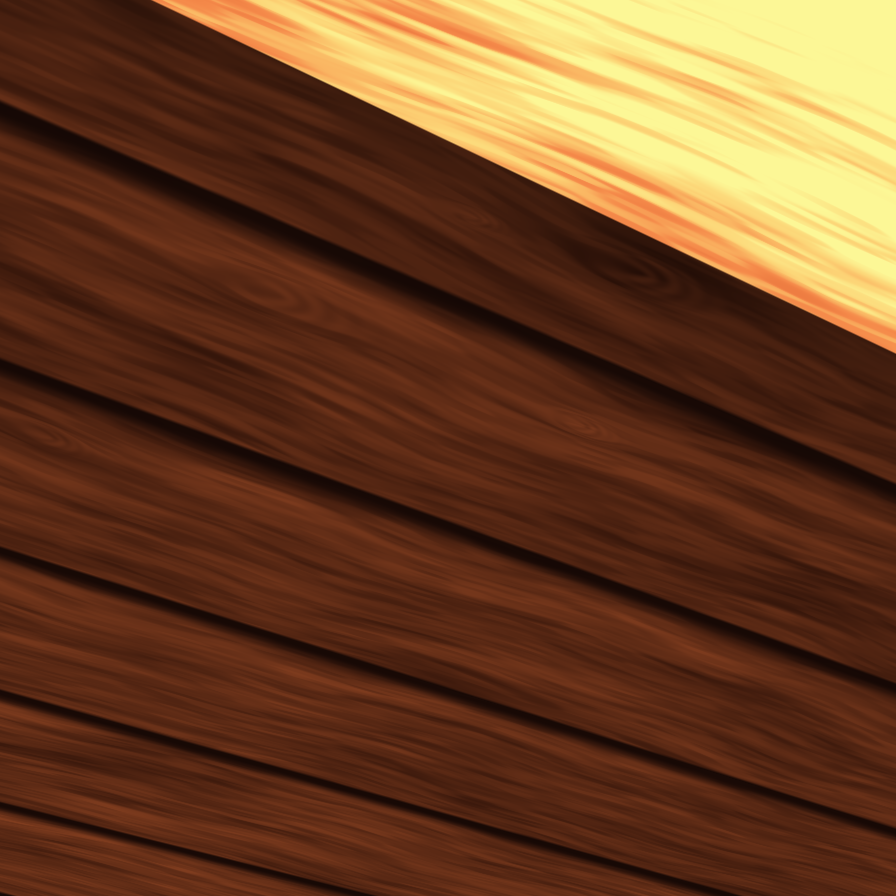
A WebGL 2 fragment shader for this texture:

```glsl
#version 300 es
precision highp float;

uniform vec2 u_resolution;
out vec4 outColor;

vec3 hash3(vec2 cell) {
  vec3 h = fract(cell.xyx * vec3(0.1031, 0.1030, 0.0973));
  h += dot(h, h.yxz + 33.33);
  return fract((h.xxy + h.yzz) * h.zyx);
}

// Smooth cellular noise: random cell tones blended by distance to their points
float cellular(vec2 p) {
  vec2 base = floor(p);
  float sum = 0.0, weights = 0.0;
  for (int j = -1; j <= 1; j++) {
    for (int i = -1; i <= 1; i++) {
      vec2 cell = base + vec2(i, j);
      vec3 h = hash3(cell);
      vec2 d = cell + 0.15 + 0.7 * h.xy - p;
      float w = exp(-5.0 * dot(d, d));
      sum += w * h.z;
      weights += w;
    }
  }
  return sum / weights;
}

// Streaks drawn out along x, in three layers centred on zero
float grain(vec2 p) {
  p.y += 0.025 * sin(1.7 * p.x + 2.0 * p.y) + 0.012 * sin(4.3 * p.x + 5.0 * p.y);
  return 0.50 * (cellular(p * vec2(0.9, 9.0)) - 0.5)
       + 0.50 * (cellular(p * vec2(1.7, 27.0) + 17.0) - 0.5)
       + 0.32 * (cellular(p * vec2(5.0, 62.0) + 41.0) - 0.5);
}

// Receding planks: x runs along the boards, y counts them downwards
vec2 plankSpace(vec2 p) {
  float depth = 1.0 - 0.2266 * p.x;
  float drop = p.y - 0.453 * p.x - 0.126 * depth;
  return vec2(p.x, drop) / (0.3366 * depth - 0.185 * drop);
}

vec3 darkPlanks(vec2 p, vec2 plank) {
  float across = plank.y + 0.03;
  float id = floor(across);
  float f = across - id;
  vec2 fibre = plank + vec2(id * 7.3, id * 3.0);

  // Knots: centre, size and tone; the grain bends around them
  vec4 knots[5] = vec4[5](
    vec4(0.715, 0.305, 0.065, -0.38), vec4(0.650, 0.475, 0.032, 0.26),
    vec4(0.055, 0.488, 0.036, 0.24), vec4(0.310, 0.330, 0.075, -0.28),
    vec4(0.530, 0.243, 0.030, 0.20));
  float knotTone = 0.0;
  for (int i = 0; i < 5; i++) {
    vec4 k = knots[i];
    vec2 q = p - k.xy;
    q.y -= 0.36 * q.x;
    float r = length(q * vec2(1.0, 3.6)) / k.z;
    float fall = exp(-r * r);
    fibre.y -= 0.35 * fall * q.y / k.z;
    knotTone += k.w * fall * (0.6 + 0.4 * cos(8.0 * r + 8.0 * q.x / k.z));
  }

  float tone = 0.53 + 0.85 * grain(fibre) + knotTone;
  tone += 0.16 * (p.y - 0.45) - 0.10 * (p.x - 0.5);
  tone += 0.08 * (hash3(vec2(id + 9.0, 4.0)).x - 0.5);
  tone += 0.10 * smoothstep(0.08, 0.16, f) * (1.0 - smoothstep(0.16, 0.40, f));
  vec3 wood = mix(vec3(0.17, 0.065, 0.03), vec3(0.45, 0.21, 0.105), clamp(tone, 0.0, 1.2));

  // Groove: crisp upper lip, softer shadow beneath
  float pixel = fwidth(plank.y);
  float groove = 1.0 - smoothstep(0.02, 0.12, f);
  groove = max(groove, smoothstep(0.985 - pixel, 1.0, f));
  return mix(wood, vec3(0.07, 0.025, 0.016), 0.92 * groove);
}

vec3 glowingPanel(vec2 p, float inside) {
  vec2 fibre = vec2(p.x * 2.4, (p.y - 0.42 * p.x) * 3.2);
  float heat = 0.02 + 2.7 * inside + 0.42 * (p.x - 0.25) + 1.15 * grain(fibre + 5.0);
  vec3 color = mix(vec3(0.90, 0.43, 0.22), vec3(0.96, 0.54, 0.29), smoothstep(-0.2, 0.08, heat));
  color = mix(color, vec3(0.98, 0.72, 0.39), smoothstep(0.05, 0.30, heat));
  color = mix(color, vec3(0.99, 0.84, 0.47), smoothstep(0.28, 0.50, heat));
  return mix(color, vec3(0.99, 0.97, 0.59), smoothstep(0.45, 0.80, heat));
}

void main() {
  vec2 p = gl_FragCoord.xy / u_resolution;
  p.y = 1.0 - p.y;
  vec3 color = darkPlanks(p, plankSpace(p));

  // Bright panel above the slanted edge, with a shadow just under it
  float inside = 0.475 * (p.x - 0.169) - p.y;
  color *= 1.0 - 0.32 * exp(-14.0 * max(-inside, 0.0));
  float edge = 1.2 / u_resolution.y;
  color = mix(color, glowingPanel(p, inside), smoothstep(-edge, edge, inside));
  outColor = vec4(color, 1.0);
}
```
